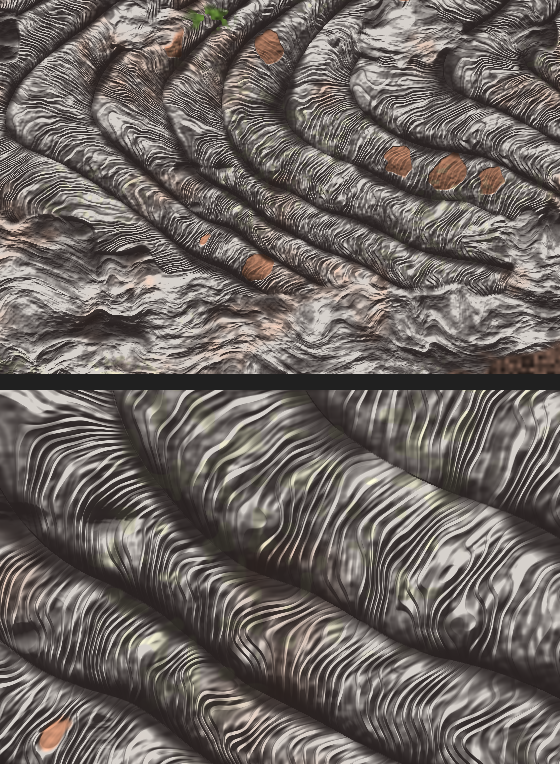
Top: the whole. Bottom: its middle third, enlarged.
Give the GLSL for this texture, as a Shadertoy shader.

```glsl
// Ropy lava: nested, bent tubes with crosswise folds above a crumpled crust.
// A height field is built from curve-following coordinates and ridged noise,
// then lit from above, streaked, and tinted with rust, lichen and soil.
#define ROPE_SPACING 0.195
#define ROPE_HEIGHT 0.024
#define BEND_SLOPE 1.5
#define BEND_RADIUS 0.13
#define FOLD_FREQ 62.0
#define FOLD_HEIGHT 0.0062
#define CRUST_LEVEL 0.31
#define CRUST_HEIGHT 0.027
#define LIGHT_DIR vec3(-0.25, 0.70, 0.67)
#define DARK_ROCK vec3(0.135, 0.108, 0.108)
#define PALE_ROCK vec3(0.84, 0.82, 0.80)
#define RUST vec3(0.60, 0.40, 0.30)

struct Surface {
    float height;
    float open;     // 0 in deep gaps, 1 in the open
    float streak;   // light and dark layers in the rock
    float rust;     // broken faces
};

float hash(vec2 p) {
    vec3 q = fract(p.xyx * 0.1031);
    q += dot(q, q.yzx + 33.33);
    return fract((q.x + q.y) * q.z);
}

float noise(vec2 p) {
    vec2 i = floor(p), f = fract(p);
    f = f * f * (3.0 - 2.0 * f);
    return mix(mix(hash(i), hash(i + vec2(1, 0)), f.x),
               mix(hash(i + vec2(0, 1)), hash(i + vec2(1, 1)), f.x), f.y);
}

vec2 warp(vec2 p, float freq, float amount) {
    return p + amount * (vec2(noise(p * freq), noise(p * freq + 41.7)) - 0.5);
}

// Folded slabs with mostly level grain
Surface crust(vec2 p) {
    vec2 w = warp(warp(p, 5.0, 0.10), 17.0, 0.035);
    float sum = 0.04 * noise(w * vec2(4.0, 9.0)), amp = CRUST_HEIGHT;
    vec2 q = w * vec2(6.0, 14.0);
    for (int i = 0; i < 5; i++) {
        sum += amp * (1.0 - abs(2.0 * noise(q) - 1.0));
        q = mat2(0.96, 0.28, -0.28, 0.96) * q * 2.05 + 7.3;
        amp *= 0.47;
    }
    float layers = 0.55 * noise(w * vec2(22.0, 80.0)) + 0.45 * noise(w * vec2(60.0, 150.0));
    return Surface(sum, smoothstep(0.03, 0.062, sum), layers, 0.0);
}

// Nested bent ropes, in coordinates along and across each one
Surface ropes(vec2 p) {
    vec2 w = mat2(0.993, -0.12, 0.12, 0.993) * warp(warp(p, 2.3, 0.19), 7.0, 0.035);
    float d = w.y - 0.64, root = length(vec2(d, BEND_RADIUS));
    float slope = BEND_SLOPE * d / root;
    float field = w.x - BEND_SLOPE * (root - BEND_RADIUS);
    field = (field + 0.10 * noise(vec2(field * 6.0, 3.0))) / ROPE_SPACING;
    float id = floor(field), across = 2.0 * fract(field) - 1.0;

    // Foot point on the centre line gives the distance along the rope
    d += 0.5 * across * ROPE_SPACING * slope / (1.0 + slope * slope);
    float along = d * length(vec2(1.0, BEND_SLOPE * d / length(vec2(d, BEND_RADIUS))));
    float bent = along + 0.03 * across * across + 0.035 * noise(p * 10.0) + 0.012 * noise(p * 37.0);

    // Overlapping folds with a sharp crease between them
    float freq = FOLD_FREQ * (0.75 + 0.5 * hash(vec2(id, 6.0)));
    float skew = across * 1.4 + bent * 6.0 + id * 17.0;
    float fold = fract(bent * freq + 3.0 * noise(vec2(bent * 24.0, skew)));
    float crease = smoothstep(0.0, 0.22, fold) * (1.0 - smoothstep(0.9, 1.0, fold));
    float layers = 0.5 * noise(vec2(bent * 110.0, skew * 1.7)) + 0.5 * noise(vec2(bent * 210.0, skew * 3.0));

    // Rare broken faces
    vec2 cell = vec2(along / 0.13 + hash(vec2(id, 9.0)), id);
    float gap = length(vec2(fract(cell.x) - 0.5, across * 0.4))
              + 0.4 * (noise(p * 17.0) - 0.5) + 0.12 * (noise(p * 60.0) - 0.5);
    float broken = step(0.92, hash(floor(cell) + 20.0)) * (1.0 - smoothstep(0.27, 0.31, gap));

    float relief = min(fold * 1.35, (1.0 - fold) * 3.8) + 0.8 * layers;
    float fade = (1.0 - pow(abs(across), 4.0)) * (1.0 - 0.8 * broken);
    float height = ROPE_HEIGHT * (1.0 - across * across) + FOLD_HEIGHT * relief * fade
                 + 0.014 * noise(vec2(along * 15.0, across + id * 5.0));
    float edge = abs(across) + 0.4 * (noise(p * 7.0) - 0.5) + 0.25 * (noise(p * 31.0) - 0.5);
    layers = mix(layers * mix(0.55, 1.08, crease), 0.45, broken);
    return Surface(height, 1.0 - smoothstep(0.66, 1.0, edge), layers, broken);
}

Surface lava(vec2 p) {
    Surface r = ropes(p), c = crust(p);
    float level = CRUST_LEVEL + 0.22 * (noise(vec2(p.x * 3.2, 5.0)) - 0.5) + 0.10 * (noise(p * 13.0) - 0.5);
    float rubble = smoothstep(0.70, 0.76, noise(p * 5.5 + 17.0) + 0.15 * (noise(p * 27.0) - 0.5));
    float k = smoothstep(-0.01, 0.015, p.y - level) * (1.0 - rubble);
    float grain = 0.0034 * noise(p * 75.0) + 0.0016 * noise(p * 165.0);
    return Surface(mix(c.height, r.height + 0.03, k) + grain, mix(c.open, r.open, k),
                   mix(c.streak, r.streak, k), r.rust * k);
}

void mainImage(out vec4 fragColor, in vec2 fragCoord) {
    vec2 p = fragCoord / iResolution.y, e = vec2(0.0015, 0.0);
    Surface s = lava(p);
    vec2 grad = vec2(lava(p + e.xy).height, lava(p + e.yx).height) - s.height;
    float light = max(dot(normalize(vec3(-grad / e.x, 1.0)), LIGHT_DIR), 0.0);

    // Rock tone
    float blotch = 0.74 + 0.30 * noise(p * 9.0) + 0.25 * noise(p * 48.0);
    float tone = pow((0.10 + 0.95 * light) * mix(0.16, 1.0, s.open) * blotch, 1.15);
    tone = 0.03 + tone * (0.42 + 0.95 * smoothstep(0.15, 0.8, s.streak));
    vec3 color = mix(DARK_ROCK, PALE_ROCK, clamp(tone, 0.0, 1.0));

    // Rust, lichen, and soil in the lower right corner
    float stain = 0.35 * smoothstep(0.62, 0.85, noise(p * 8.0 + 30.0)) * noise(p * 40.0);
    color = mix(color, RUST * (0.25 + 1.2 * tone), max(0.85 * s.rust, stain));
    float lichen = smoothstep(0.62, 0.72, noise(p * 70.0)) * smoothstep(0.6, 0.8, noise(p * 6.0 + 12.0));
    color = mix(color, vec3(0.66, 0.66, 0.52) * (0.3 + 0.9 * tone), 0.45 * lichen);
    float soil = smoothstep(0.0, 0.03, 0.3 * (p.x - 1.15) - p.y + 0.08 * (noise(p * 14.0) - 0.5));
    color = mix(color, vec3(0.38, 0.29, 0.25) * (0.35 + noise(p * 90.0)), soil);

    // Small plant at the top edge
    float leaves = 1.0 - smoothstep(0.02, 0.06, length((p - vec2(0.56, 0.95)) * vec2(0.7, 1.3)));
    leaves *= smoothstep(0.5, 0.6, noise(p * 65.0 + 8.0));
    fragColor = vec4(mix(color, vec3(0.30, 0.40, 0.17) * (0.5 + noise(p * 100.0)), leaves), 1.0);
}
```
